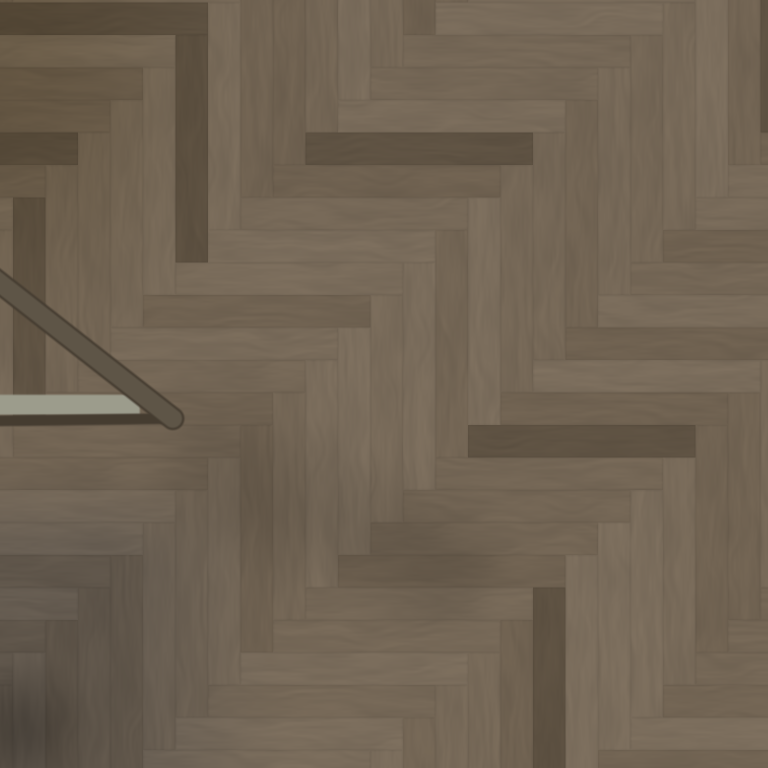
Give the GLSL for this texture, as a WebGL 2 fragment shader.

```glsl
#version 300 es
precision highp float;
// Muted oak herringbone parquet with soft shading and a slim metal frame at the left edge.

uniform vec2 u_resolution;
out vec4 fragColor;

const float PLANKS_ACROSS = 23.63;        // plank widths per canvas side
const float PLANK_LENGTH = 7.0;           // in plank widths
const vec2 PATTERN_ORIGIN = vec2(10.4, 3.08);

const vec3 OAK_MID = vec3(0.432, 0.378, 0.312);
const vec3 OAK_LIGHT = vec3(0.482, 0.428, 0.362);
const vec3 OAK_DARK = vec3(0.355, 0.308, 0.248);
const vec3 FRAME_COLOR = vec3(0.37, 0.335, 0.28);
const vec3 FRAME_SHADE = vec3(0.27, 0.235, 0.19);
const vec3 GLINT_COLOR = vec3(0.61, 0.61, 0.55);

float hash(vec2 p) {
    vec3 q = fract(vec3(p.xyx) * 0.1031);
    q += dot(q, q.yzx + 33.33);
    return fract((q.x + q.y) * q.z);
}

float noise(vec2 p) {
    vec2 cell = floor(p), f = fract(p);
    f = f * f * (3.0 - 2.0 * f);
    float bottom = mix(hash(cell), hash(cell + vec2(1, 0)), f.x);
    float top = mix(hash(cell + vec2(0, 1)), hash(cell + vec2(1, 1)), f.x);
    return mix(bottom, top, f.y);
}

float segmentDistance(vec2 p, vec2 a, vec2 b) {
    vec2 pa = p - a, ba = b - a;
    return length(pa - ba * clamp(dot(pa, ba) / dot(ba, ba), 0.0, 1.0));
}

float boxDistance(vec2 p, vec2 center, vec2 halfSize) {
    vec2 d = abs(p - center) - halfSize;
    return length(max(d, 0.0)) + min(max(d.x, d.y), 0.0);
}

// Position (along, across) within the plank at p, and the plank's id
vec2 herringbone(vec2 p, float len, out vec2 id) {
    vec2 cell = floor(p);
    float diagonal = cell.x + cell.y;
    float period = 2.0 * len;
    float band = floor(diagonal / period);
    if (diagonal - band * period < len) {
        id = vec2(cell.y, band) + vec2(40.0, 17.0);
        return vec2(p.x + cell.y - band * period, fract(p.y));
    }
    id = vec2(cell.x, band) + vec2(140.0, 57.0);
    return vec2(p.y + cell.x - band * period - len, fract(p.x));
}

// Streaks and wavy figure running along the plank
float woodGrain(vec2 local, vec2 id) {
    vec2 q = local + 9.0 * vec2(hash(id + 3.1), hash(id + 7.7));
    float wave = noise(q * vec2(0.9, 1.6));
    float streak = noise(vec2(q.x * 0.7, q.y * 7.0 + wave * 4.0));
    float fiber = noise(q * vec2(2.2, 15.0));
    return 0.5 * streak + 0.25 * fiber + 0.25 * wave - 0.5;
}

vec3 parquet(vec2 p) {
    vec2 id;
    vec2 local = herringbone(p, PLANK_LENGTH, id);
    vec3 wood = mix(OAK_MID, OAK_LIGHT, hash(id));
    wood = mix(wood, OAK_DARK, 0.85 * step(0.91, hash(id + 21.3)));
    wood *= 1.0 + 0.12 * woodGrain(local, id);
    vec2 edge = min(local, vec2(PLANK_LENGTH, 1.0) - local);
    float seam = 1.0 - smoothstep(0.0, 0.07, min(edge.x, edge.y));
    return wood * (1.0 - 0.05 * seam);
}

// Broad light falloff: warm upper left, cool lower left, soft shadow
vec3 roomLight(vec2 uv) {
    float warm = (1.0 - smoothstep(0.0, 0.38, uv.x)) * smoothstep(0.45, 0.95, uv.y);
    float cool = (1.0 - smoothstep(0.12, 0.4, uv.x)) * (1.0 - smoothstep(0.25, 0.42, uv.y));
    float shadow = 1.0 - smoothstep(0.0, 0.13, segmentDistance(uv, vec2(0.3, 0.38), vec2(0.56, 0.27)));
    float corner = 1.0 - smoothstep(0.0, 0.12, distance(uv, vec2(0.02, 0.05)));
    vec3 light = mix(vec3(1.0), vec3(0.88, 0.86, 0.8), warm);
    light *= mix(vec3(1.0), vec3(0.84, 0.86, 0.9), cool);
    return light * (1.0 - 0.1 * shadow) * (1.0 - 0.25 * corner);
}

vec3 paint(vec3 base, vec3 color, float dist, float blur) {
    return mix(base, color, 1.0 - smoothstep(-blur, blur, dist));
}

vec3 addFrame(vec3 color, vec2 uv) {
    const float BLUR = 0.002;
    vec2 tip = vec2(0.225, 0.455);
    color = paint(color, GLINT_COLOR, boxDistance(uv, vec2(0.09, 0.473), vec2(0.092, 0.013)), BLUR);
    color = paint(color, FRAME_SHADE, segmentDistance(uv, vec2(0.0, 0.452), tip) - 0.007, BLUR);
    float leg = segmentDistance(uv, vec2(-0.03, 0.655), tip);
    color = paint(color, FRAME_SHADE, leg - 0.015, BLUR);
    return paint(color, FRAME_COLOR, leg - 0.012, BLUR);
}

vec3 scene(vec2 uv) {
    vec2 p = vec2(uv.x, 1.0 - uv.y) * PLANKS_ACROSS - PATTERN_ORIGIN;
    return addFrame(parquet(p) * roomLight(uv), uv);
}

void main() {
    // Average 2x2 samples to smooth plank edges
    vec3 sum = vec3(0.0);
    for (int i = 0; i < 4; i++) {
        vec2 offset = vec2(i % 2, i / 2) * 0.5 - 0.25;
        sum += scene((gl_FragCoord.xy + offset) / u_resolution);
    }
    fragColor = vec4(sum / 4.0, 1.0);
}
```
